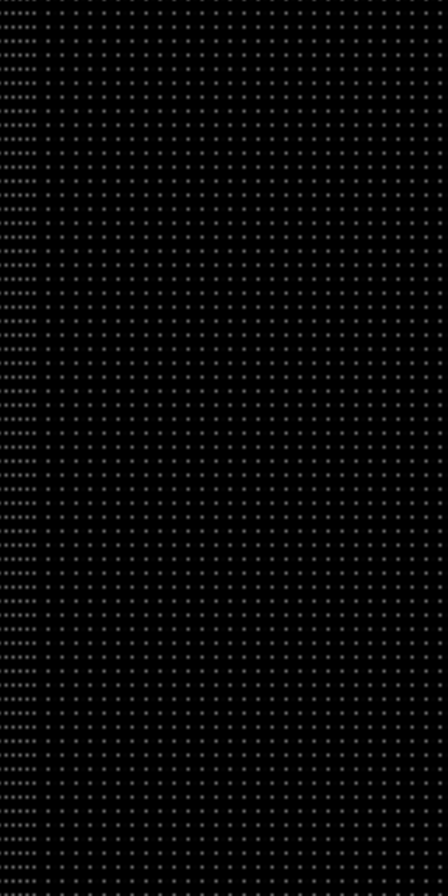
A WebGL 1 fragment shader for this pattern:

```glsl
precision highp float;
// A grid of small soft grey dots on black, 32 across and 64 down.
// Each dot is the product of two tent profiles around its nearest centre.
// Midway columns double the density at the left edge and are near black elsewhere.

uniform vec2 u_resolution;

const vec2 GRID = vec2(32.0, 64.0);           // repeats across and down
const vec2 FIRST_DOT = vec2(0.4375, 0.0625);  // first centre, in cells
const float DOT_RADIUS = 0.2155;              // tent reach, in cells
const float DOT_GREY = 0.5;
const float DENSE_COLUMNS = 5.0;              // half-step columns at full strength
const float GHOST_STRENGTH = 0.05;

// Soft square dot: bright in the middle, falling linearly along each axis.
float softDot(vec2 offset, float radius) {
  vec2 tent = max(1.0 - abs(offset) / radius, 0.0);
  return tent.x * tent.y;
}

// Whole-step columns are always lit; midway ones only in the dense margin.
float columnStrength(float column, float denseColumns, float ghost) {
  float midway = mod(column, 2.0);
  float outside = step(denseColumns, column);
  return mix(1.0, ghost, midway * outside);
}

void main() {
  vec2 cell = gl_FragCoord.xy / u_resolution * GRID - FIRST_DOT;

  // Nearest centre on a lattice with half-cell columns and whole-cell rows.
  vec2 spacing = vec2(0.5, 1.0);
  vec2 index = floor(cell / spacing + 0.5);
  vec2 offset = cell - index * spacing;

  float strength = columnStrength(index.x, DENSE_COLUMNS, GHOST_STRENGTH);
  float grey = DOT_GREY * strength * softDot(offset, DOT_RADIUS);
  gl_FragColor = vec4(vec3(grey), 1.0);
}
```
